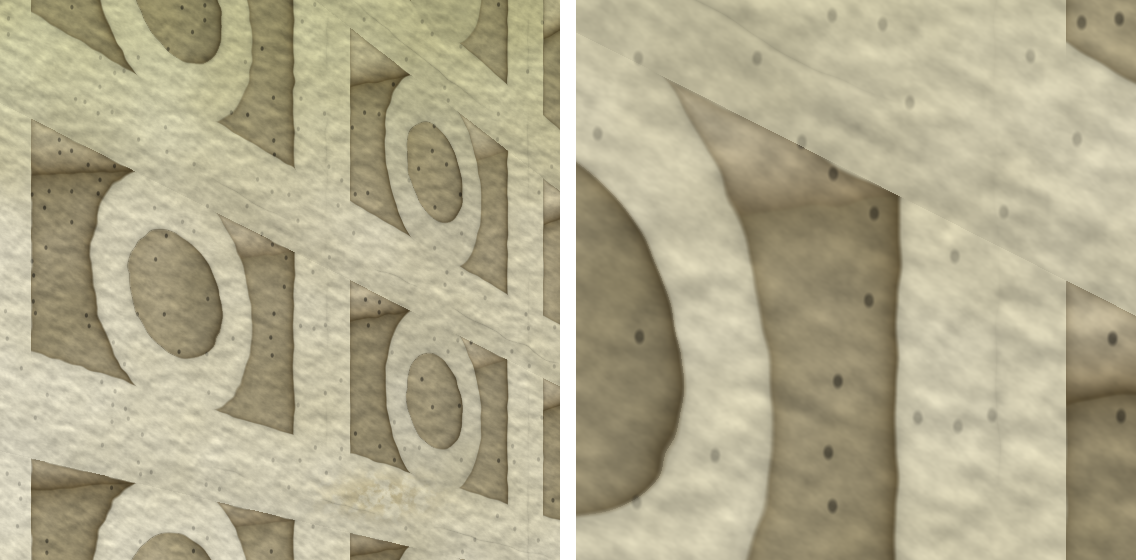
Left: the whole. Right: its middle third, enlarged.
Write a WebGL 2 fragment shader that draws this pattern.

```glsl
#version 300 es
precision highp float;
// Weathered concrete screen of ringed openings, receding to the right.

uniform vec2 u_resolution;
out vec4 fragColor;

float hash(vec2 p) {
    vec3 q = fract(vec3(p.xyx) * 0.1031);
    q += dot(q, q.yzx + 33.33);
    return fract((q.x + q.y) * q.z);
}

float noise(vec2 p) {
    vec2 i = floor(p), f = fract(p);
    f = f * f * (3.0 - 2.0 * f);
    return mix(mix(hash(i), hash(i + vec2(1, 0)), f.x),
               mix(hash(i + vec2(0, 1)), hash(i + vec2(1, 1)), f.x), f.y);
}

float fbm(vec2 p) {
    float sum = 0.0, amp = 0.5;
    for (int i = 0; i < 4; i++) {
        sum += amp * noise(p);
        p = mat2(1.6, 1.2, -1.2, 1.6) * p + 7.3;
        amp *= 0.5;
    }
    return sum / 0.9375;
}

// Approximate signed distance to an ellipse at the origin
float ellipse(vec2 p, vec2 r) {
    float k = length(p / r);
    return k * (k - 1.0) / (length(p / (r * r)) + 1e-4);
}

// Small scattered holes in the plaster
float pits(vec2 p) {
    vec2 id = floor(p);
    float seed = hash(id + 91.0);
    vec2 centre = 0.3 + 0.4 * vec2(hash(id + 17.0), hash(id + 53.0));
    float d = length((fract(p) - centre) * vec2(1.0, 0.7));
    return step(0.88, seed) * (1.0 - smoothstep(0.06, 0.17, d));
}

void main() {
    vec2 p = gl_FragCoord.xy / u_resolution;
    p.y = 1.0 - p.y;

    // Perspective: the row height shrinks toward a far vanishing point
    float period = 0.6217 - 0.273 * p.x;
    vec2 wall = vec2(3.064 * (p.x - 0.0547) / (2.372 - p.x),
                     (p.y - 1.337) / period + 1.855);
    vec2 id = floor(wall);
    vec2 c = fract(wall);
    c += 0.009 * (vec2(noise(p * 55.0), noise(p * 55.0 + 40.0)) - 0.5);
    float aa = max(1.0 / (u_resolution.y * period), 0.004);

    // Rectangular opening, ring across it, and the disc inside the ring
    vec2 q = c - vec2(0.39, 0.3425);
    float frame = max(abs(q.x) - 0.39, abs(q.y) - 0.3425);
    float ring = ellipse(q, vec2(0.24, 0.40));
    float disc = ellipse(q, vec2(0.14, 0.205));
    float opening = max(frame, -ring);
    float recess = min(opening, disc);
    float depth = max(-recess, 0.0);

    // Plaster texture
    float blotch = fbm(p * 7.0 + 3.0);
    float grain = fbm(p * 65.0);
    vec2 along = mat2(0.87, -0.49, 0.49, 0.87) * p;
    float relief = fbm(along * vec2(45.0, 75.0)) - fbm(along * vec2(45.0, 75.0) + vec2(0.3, 0.5));
    float speck = pits(p * 42.0);

    // Front face: paler toward the lower left
    float light = 0.45 + 0.75 * (blotch - 0.5) + 0.55 * (p.y - 0.35) - 0.35 * (p.x - 0.45);
    vec3 face = mix(vec3(0.73, 0.70, 0.57), vec3(0.85, 0.83, 0.745), clamp(light, 0.0, 1.0));
    face *= 1.0 - 0.07 * smoothstep(0.3, 1.0, id.x) * (1.0 - smoothstep(-0.01, 0.01, ring));
    float beam = step(0.685, c.y);
    float crease = c.y - 0.88 - 0.025 * noise(vec2(wall.x * 9.0, id.y));
    face *= 1.0 - beam * 0.05 * smoothstep(0.0, 0.02, crease);
    face *= 1.0 - beam * 0.16 * exp(-abs(crease) / 0.006) * smoothstep(0.4, 0.65, noise(wall * 5.0));
    float joint = abs(c.x - 0.90 - 0.01 * noise(p * 20.0));
    face *= 1.0 - 0.08 * exp(-joint / 0.006) * smoothstep(0.35, 0.7, noise(p * 12.0));
    face *= 1.0 + 0.30 * relief + 0.09 * (grain - 0.5) - 0.18 * speck;
    float stain = exp(-dot((p - vec2(0.68, 0.885)) * vec2(11, 28), (p - vec2(0.68, 0.885)) * vec2(11, 28)));
    face *= 1.0 - vec3(0.14, 0.17, 0.25) * stain * smoothstep(0.3, 0.6, grain);
    face *= 1.0 - 0.16 * exp(-max(recess, 0.0) / 0.008);

    // Recessed back wall
    bool leftSide = q.x < 0.0;
    vec3 back = mix(vec3(0.55, 0.51, 0.39), vec3(0.66, 0.62, 0.51), fbm(p * 11.0 + 20.0));
    back *= 0.96 + 0.08 * hash(id + 30.0);
    vec3 shadow = vec3(0.29, 0.24, 0.14);

    if (disc < 0.0) {
        // Disc: shadow gathers along its right rim
        back *= 1.03;
        float side = smoothstep(-0.04, 0.13, q.x);
        back = mix(back, shadow, (0.2 + 0.65 * side) * exp(-depth / 0.014));
        back *= 1.0 - 0.12 * side;
    } else {
        // Underside of the beam: a wedge that flattens in the lower rows
        float taper = leftSide ? 1.0 - c.x / 0.268 : (0.78 - c.x) / 0.26;
        float edge = c.y - max(0.165 - 0.07 * id.y, 0.02) * max(taper, 0.0);
        vec3 soffit = mix(vec3(0.60, 0.55, 0.44), vec3(0.73, 0.69, 0.58), smoothstep(0.0, 0.12, -edge));
        float gloom = leftSide ? 0.85 : 0.4;
        float under = exp(-max(edge, 0.0) / 0.045) * gloom * 0.65;
        float above = exp(-max(-edge, 0.0) / 0.022) * gloom;
        back = mix(mix(soffit, shadow, above), mix(back, shadow, under), smoothstep(-aa, aa, edge));
        // Contact shadow against the solid on the right
        float gap = max(leftSide ? ring : 0.39 - q.x, 0.0);
        back = mix(back, shadow, 0.5 * exp(-gap / 0.013) + 0.16 * exp(-gap / 0.07));
        back = mix(back, shadow, 0.40 * exp(-depth / 0.010));
    }
    back *= 1.0 + 0.35 * relief + 0.14 * (grain - 0.5) - 0.4 * speck;

    // Combine, with a greener cast toward the top
    vec3 colour = mix(face, back, 1.0 - smoothstep(-aa, aa, recess));
    colour *= mix(vec3(0.96, 0.98, 0.90), vec3(1.0), smoothstep(0.0, 0.45, p.y));
    fragColor = vec4(clamp(colour, 0.0, 1.0), 1.0);
}
```
